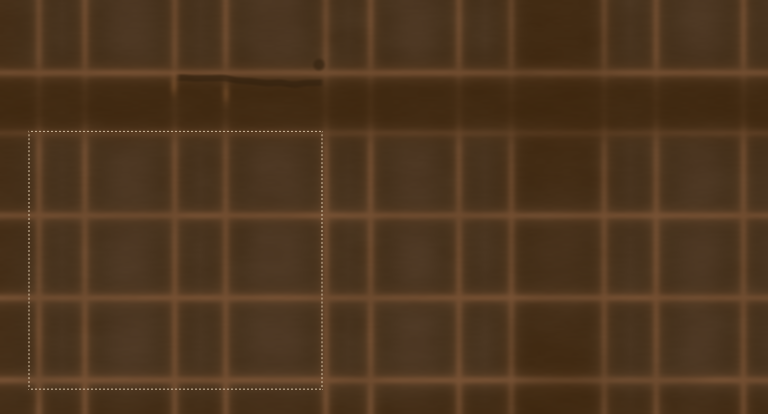
Reproduce this pattern procedurally as a Shadertoy shader.

```glsl
// Dark brown plaid: soft tan lines in uneven pairs across, five rows down,
// with shaded bands, a worn smear and a thin dotted frame around one tile.
// Lines are Gaussian glows of the distance to the nearest stripe.

float hash(vec2 p) {
    vec3 q = fract(vec3(p.xyx) * 0.1031);
    q += dot(q, q.yzx + 33.33);
    return fract((q.x + q.y) * q.z);
}

float noise(vec2 p) {
    vec2 i = floor(p), f = fract(p);
    f = f * f * (3.0 - 2.0 * f);
    return mix(mix(hash(i), hash(i + vec2(1, 0)), f.x),
               mix(hash(i + vec2(0, 1)), hash(i + vec2(1, 1)), f.x), f.y);
}

// Flat-topped bump of half width w
float plateau(float d, float w) {
    d *= d / (w * w);
    return exp(-d * d);
}

// Bright core with a wider halo
float glow(float d) {
    return 0.65 * exp(-d * d / 16.0) + 0.35 * exp(-d * d / 90.0);
}

// Distance to the nearest vertical line; the pairs lean alternately
float columnDistance(float x) {
    float d = 1e3;
    for (int k = 0; k < 6; k++) {
        float n = float(k), lean = 1.0 - 2.0 * mod(n, 2.0);
        float first = 38.0 + 141.3 * n + lean * (1.0 + 4.4 * max(0.0, sin(0.9 * n)));
        float second = 84.0 + 142.8 * n + lean;
        d = min(d, min(abs(x - first), abs(x - second)));
    }
    return d;
}

// Distance to the nearest horizontal line; the top gap is narrower
float rowDistance(float y) {
    float d = 1e3;
    for (int j = 0; j < 5; j++) {
        float n = float(j);
        d = min(d, abs(y - 34.0 - 82.7 * n + 22.0 * step(4.0, n)));
    }
    return d;
}

// Dotted rectangle outline
float dottedFrame(vec2 p, float px) {
    vec2 q = abs(p - vec2(175.5, 154.5)) - vec2(146.5, 129.5);
    float along = q.x > q.y ? p.y : p.x;
    float dash = smoothstep(0.25 - px / 8.0, 0.25 + px / 8.0, abs(fract(along / 4.0) - 0.5));
    return dash * (1.0 - smoothstep(0.0, 0.5 + px * 0.6, abs(max(q.x, q.y))));
}

void mainImage(out vec4 fragColor, in vec2 fragCoord) {
    // The canvas spans 768 x 416 units
    vec2 p = fragCoord / iResolution.xy * vec2(768.0, 416.0);
    float px = 768.0 / iResolution.x;
    float dCol = columnDistance(p.x), dRow = rowDistance(p.y);

    // Cells: lighter in the middle, so narrow ones stay dimmer
    float inner = smoothstep(4.0, 42.0, dCol) * (0.5 + 0.5 * smoothstep(2.0, 32.0, dRow));
    vec3 color = mix(vec3(0.270, 0.192, 0.108), vec3(0.308, 0.222, 0.142), inner);

    // Shaded bands and borders
    float band = plateau(p.y - 312.0, 34.0);
    float column = plateau(p.x - 557.0, 52.0)
                 * mix(0.5, 1.0, smoothstep(25.0, 110.0, abs(p.y - 155.0)));
    float border = max(smoothstep(45.0, 0.0, p.x), smoothstep(40.0, 0.0, p.y));
    float haze = 0.3 * exp(-abs(p.y - 312.0) / 60.0);
    float shade = 1.0 - (1.0 - 0.85 * band) * (1.0 - 0.85 * column)
                      * (1.0 - 0.6 * border) * (1.0 - haze);
    color = mix(color, vec3(0.250, 0.158, 0.062), shade);

    // Lines, fading inside the shade
    float wear = 0.85 + 0.25 * noise(p / 40.0);
    float vertical = glow(dCol) * 0.78 * (1.0 - 0.82 * band) * (1.0 - 0.35 * column);
    float horizontal = glow(dRow) * 0.88 * (1.0 - 0.5 * plateau(p.y - 282.0, 18.0))
                     * (1.0 - 0.25 * column);
    float line = 1.0 - (1.0 - vertical) * (1.0 - horizontal);
    color = mix(color, vec3(0.455, 0.310, 0.195), line * wear);

    // Smear below the top line, with a blot at its right end
    float path = 336.0 - 5.0 * smoothstep(210.0, 290.0, p.x) + 2.0 * noise(vec2(p.x / 14.0, 3.0));
    float smear = smoothstep(5.0, 1.5, abs(p.y - path))
                * smoothstep(174.0, 182.0, p.x) * smoothstep(325.0, 319.0, p.x);
    float blot = smoothstep(8.0, 3.0, length(p - vec2(319.0, 351.0)));
    color = mix(color, vec3(0.205, 0.135, 0.060), 0.7 * max(smear, blot));

    // Pale drips where the smear crosses two lines
    for (int i = 0; i < 2; i++) {
        vec2 q = p - vec2(174.0 + 52.0 * float(i), 330.0 - 8.0 * float(i));
        color += vec3(0.11, 0.075, 0.05) * exp(-q.x * q.x / 14.0 - q.y * q.y / 90.0);
    }

    // Faint mottling, then the frame
    color += 0.014 * (noise(p / vec2(30.0, 18.0)) - 0.5) + 0.006 * (noise(p / vec2(9.0, 2.5)) - 0.5);
    color = mix(color, vec3(0.85, 0.77, 0.66), 0.85 * dottedFrame(p, px));
    fragColor = vec4(color, 1.0);
}
```
